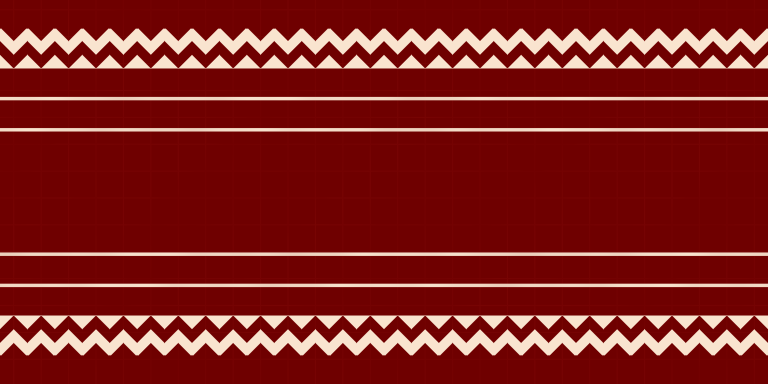
Reproduce this pattern procedurally as a Shadertoy shader.

```glsl
// Woven red band with cream zigzag borders, tooth rows and paired rules,
// mirrored about the horizontal centre. A folded triangle wave gives signed
// distances to each motif; layered sines vary a faint grid and the thread tone.

const vec3 RED = vec3(0.437, 0.0, 0.0);
const vec3 CREAM = vec3(0.975, 0.893, 0.812);
const vec3 RULE_SHADE = vec3(0.88, 0.75, 0.68);
const vec3 GRID_TINT = vec3(0.035, 0.018, 0.016);

const float REPEATS = 28.0;              // zigzag teeth across the canvas
const float PERIOD = 2.0 / REPEATS;      // canvas is 2 wide, 1 high
const float TOOTH = 0.5 * PERIOD;        // tooth height, 45 degree slopes
const float TIP = 0.0712;                // outer tips, measured from the edge
const float TIP_BLUNT = 0.0035;          // flattening of the outer tips
const float RULE_OUTER = 0.2568;
const float RULE_INNER = 0.3380;
const float RULE_HALF = 0.0045;
const float GRID_ROW = 0.0700;
const float GRID_HALF = 0.0012;
const float SOFTNESS = 0.0017;

// Smooth, irregular variation in 0..1
float threadTone(vec2 p) {
    float s = sin(p.x * 9.0 + 2.0 * sin(p.y * 7.0));
    s += 0.6 * sin(p.x * 23.0 - p.y * 17.0 + 1.3);
    s += 0.4 * sin(p.x * 51.0 + p.y * 39.0);
    return 0.5 + 0.25 * s;
}

// Coverage of a shape that is negative inside
float fill(float dist, float soft) {
    return 1.0 - smoothstep(-soft, soft, dist);
}

// Distance to the nearest repeated line with the given spacing
float lineRepeat(float x, float spacing) {
    return abs(fract(x / spacing + 0.5) - 0.5) * spacing;
}

// Zigzag band followed by a row of triangles with a straight base
float zigzagBorder(float x, float depth) {
    float wave = lineRepeat(x, PERIOD);
    float slope = depth - TIP - wave;
    float outer = depth - TIP - max(wave, TIP_BLUNT);
    float band = max(-outer, slope - TOOTH) * 0.7071;
    float teeth = max((2.0 * TOOTH - slope) * 0.7071,
                      depth - TIP - 3.0 * TOOTH);
    return min(band, teeth);
}

// Two thin horizontal rules
float rules(float depth) {
    return min(abs(depth - RULE_OUTER), abs(depth - RULE_INNER)) - RULE_HALF;
}

void mainImage(out vec4 fragColor, in vec2 fragCoord) {
    vec2 p = fragCoord / iResolution.xy * vec2(2.0, 1.0);
    float depth = 0.5 - abs(p.y - 0.5);
    float soft = max(SOFTNESS, 0.65 / iResolution.y);
    float tone = threadTone(p);

    // Ground with faint, uneven grid seams
    float seams = min(lineRepeat(p.x - TOOTH, PERIOD),
                      lineRepeat(p.y - 0.4844, GRID_ROW)) - GRID_HALF;
    vec3 color = RED + GRID_TINT * fill(seams, soft) * mix(0.25, 1.0, tone);

    // Cream motifs
    color = mix(color, CREAM, fill(zigzagBorder(p.x, depth), soft));
    vec3 ruleColor = mix(CREAM, RULE_SHADE, 0.6 * tone);
    color = mix(color, ruleColor, fill(rules(depth), soft));

    fragColor = vec4(clamp(color, 0.0, 1.0), 1.0);
}
```
